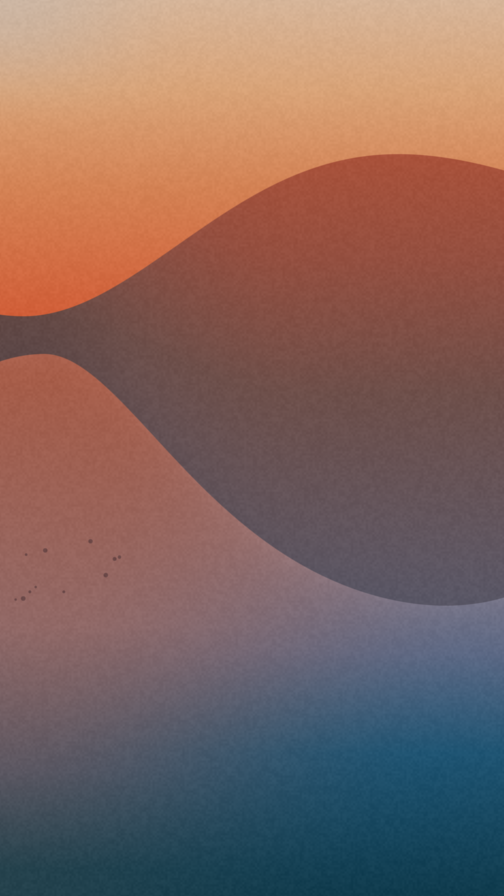
This background is drawn by a WebGL 1 fragment shader. Its source:

```glsl
precision highp float;
// Soft dusk dunes: warm sky, a rounded dark hill and a foreground slope fading to deep blue.
uniform vec2 u_resolution;

const float PI = 3.14159265;

// Sine-free hash of a 2D cell
float hash(vec2 p) {
  vec3 q = fract(vec3(p.xyx) * 0.1031);
  q += dot(q, q.yzx + 33.33);
  return fract((q.x + q.y) * q.z);
}

float valueNoise(vec2 p) {
  vec2 cell = floor(p);
  vec2 f = fract(p);
  f *= f * (3.0 - 2.0 * f);
  float low = mix(hash(cell), hash(cell + vec2(1.0, 0.0)), f.x);
  float high = mix(hash(cell + vec2(0.0, 1.0)), hash(cell + 1.0), f.x);
  return mix(low, high, f.y);
}

// Cosine wave between two extremes; skew bends its phase.
// span = (start x, end x), depth = (start, end) measured from the top
float ridge(float x, vec2 span, vec2 depth, vec2 skew) {
  float p = (x - span.x) / (span.y - span.x);
  p += max(p, 0.0) * (1.0 - p) * (skew.x - skew.y * p);
  return mix(depth.x, depth.y, 0.5 - 0.5 * cos(PI * p));
}

// Signed distance below a ridge, in canvas heights
float belowRidge(vec2 pos, vec2 span, vec2 depth, vec2 skew, float aspect) {
  float e = 0.002;
  float rise = ridge(pos.x + e, span, depth, skew) - ridge(pos.x - e, span, depth, skew);
  float slope = rise / (2.0 * e * aspect);
  return (pos.y - ridge(pos.x, span, depth, skew)) / sqrt(1.0 + slope * slope);
}

// Four-colour gradient with its stops in a vec4
vec3 ramp(float t, vec4 stops, vec3 a, vec3 b, vec3 c, vec3 d) {
  vec3 s = clamp((vec3(t) - stops.xyz) / (stops.yzw - stops.xyz), 0.0, 1.0);
  return mix(mix(mix(a, b, s.x), c, s.y), d, s.z);
}

vec3 skyColor(vec2 pos) {
  vec3 color = ramp(pos.y, vec4(0.0, 0.10, 0.21, 0.35),
    vec3(0.84, 0.71, 0.60), vec3(0.85, 0.64, 0.47),
    vec3(0.83, 0.51, 0.33), vec3(0.82, 0.37, 0.22));
  float haze = (1.0 - smoothstep(0.0, 0.4, pos.x)) * (1.0 - smoothstep(0.0, 0.15, pos.y));
  return mix(color, vec3(0.77, 0.71, 0.66), 0.6 * haze);
}

vec3 hillColor(vec2 pos) {
  float t = pos.y + 0.10 * (1.0 - smoothstep(0.0, 0.6, pos.x));
  vec3 color = ramp(t, vec4(0.18, 0.29, 0.44, 0.67),
    vec3(0.66, 0.32, 0.23), vec3(0.58, 0.31, 0.25),
    vec3(0.43, 0.31, 0.29), vec3(0.36, 0.35, 0.41));
  return color * mix(0.90, 1.0, smoothstep(0.0, 0.3, pos.x));
}

vec3 slopeColor(vec2 pos) {
  vec3 warm = ramp(pos.y, vec4(0.42, 0.70, 0.86, 0.97),
    vec3(0.65, 0.36, 0.28), vec3(0.57, 0.41, 0.40),
    vec3(0.36, 0.34, 0.38), vec3(0.15, 0.26, 0.30));
  vec3 cool = ramp(pos.y, vec4(0.60, 0.73, 0.84, 1.0),
    vec3(0.54, 0.47, 0.51), vec3(0.36, 0.41, 0.52),
    vec3(0.12, 0.33, 0.45), vec3(0.06, 0.23, 0.30));
  return mix(warm, cool, smoothstep(0.05, 0.98, pos.x + 0.7 * (pos.y - 0.72)));
}

// Small dark flecks, denser toward the left
float specks(vec2 pos, float aspect, float pixel) {
  float cover = 0.0;
  for (int i = 0; i < 11; i++) {
    float id = float(i);
    float along = hash(vec2(id, 3.0));
    vec2 center = vec2(0.03 + 0.33 * along * along, mix(0.59, 0.67, hash(vec2(id, 17.0))));
    float radius = mix(0.0012, 0.0028, hash(vec2(id, 29.0)));
    float d = length((pos - center) * vec2(aspect, 1.0)) - radius;
    cover = max(cover, 1.0 - smoothstep(-pixel, pixel, d));
  }
  return cover;
}

void main() {
  vec2 pos = gl_FragCoord.xy / u_resolution;
  pos.y = 1.0 - pos.y;
  float aspect = u_resolution.x / u_resolution.y;
  float pixel = 1.0 / u_resolution.y;

  // Layers from back to front
  float hill = belowRidge(pos, vec2(0.047, 0.791), vec2(0.353, 0.172), vec2(0.21, 0.0), aspect);
  float slope = belowRidge(pos, vec2(0.088, 0.884), vec2(0.395, 0.676), vec2(0.70, 0.45), aspect);
  vec3 color = mix(skyColor(pos), hillColor(pos), smoothstep(-pixel, pixel, hill));
  color *= 1.0 - 0.05 * exp(-max(-slope, 0.0) * 40.0) * step(0.0, hill);
  vec3 front = slopeColor(pos) + 0.025 * exp(-max(slope, 0.0) * 60.0);
  front = mix(front, vec3(0.30, 0.20, 0.21), 0.6 * specks(pos, aspect, pixel));
  color = mix(color, front, smoothstep(-pixel, pixel, slope));

  // Paper grain
  vec2 paper = pos * vec2(aspect, 1.0);
  float grain = valueNoise(paper * 420.0) + 0.5 * valueNoise(paper * 190.0) - 0.75;
  gl_FragColor = vec4(color + 0.028 * grain, 1.0);
}
```
